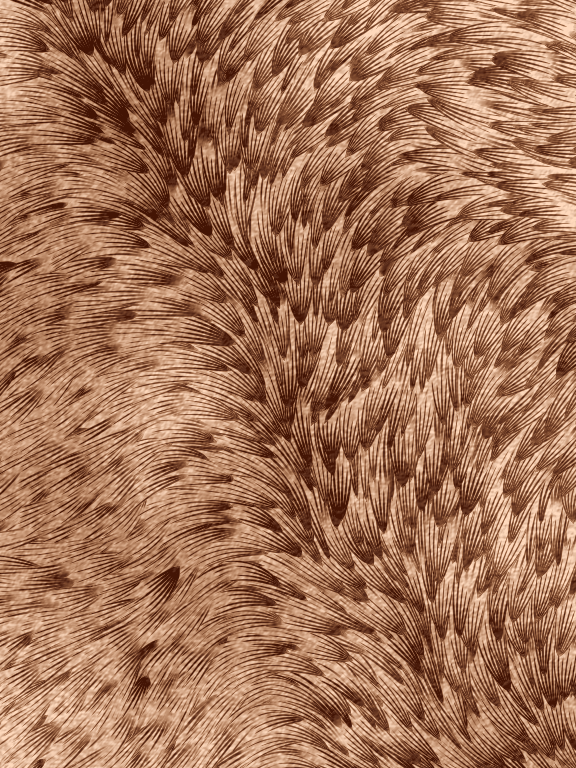
Write a WebGL 2 fragment shader that draws this texture.

```glsl
#version 300 es
precision highp float;
// Printed fur on napped cloth: curved tufts of dark hairs, scattered on jittered
// grids, fan out from pointed roots along a flow field that parts at a slanted
// spine. Broad shading and a fine thread grain give the cloth its surface.

uniform vec2 u_resolution;
out vec4 fragColor;

const vec3 DARK = vec3(0.36, 0.18, 0.11);
const vec3 LIGHT = vec3(0.93, 0.78, 0.67);
const vec3 WARMTH = vec3(0.0, 0.04, 0.08);  // taken from the middle tones
const float CLOTH_TONE = 0.91;
const float INK_TONE = -0.15;
const float SHADE_AMOUNT = 0.5;
const float GRAIN_AMOUNT = 0.5;
const float TUFT_SIZE = 0.052;              // grid step of the large tufts
const float LAYER_SCALE = 0.8;              // size ratio of the second layer
const float HAIR_GAP = 0.23;                // hair spacing, in grid steps
const float HAIR_WIDTH = 0.22;              // half width, in hair gaps
const float ROOT_TAPER = 0.6;               // larger means narrower roots
const float OVERLAP = 0.9;                  // how far a tuft hides those below

float hash(vec2 p) {
    vec3 q = fract(vec3(p.xyx) * 0.1031);
    q += dot(q, q.yzx + 33.33);
    return fract((q.x + q.y) * q.z);
}

float noise(vec2 p) {
    vec2 cell = floor(p), f = fract(p);
    f = f * f * (3.0 - 2.0 * f);
    return mix(mix(hash(cell), hash(cell + vec2(1, 0)), f.x),
               mix(hash(cell + vec2(0, 1)), hash(cell + vec2(1, 1)), f.x), f.y);
}

// Signed horizontal distance from the parting of the fur.
float spineOffset(vec2 p) {
    return p.x - 0.83 + 0.56 * p.y;
}

// Direction in which the hair tips point.
float flowAngle(vec2 p) {
    float d = spineOffset(p);
    float right = clamp(d, 0.0, 0.75);
    float sweep = 3.1 * clamp(d, -0.4, 0.0) + right * (2.0 + 1.6 * right);
    float parting = 0.2 * d / (abs(d) + 0.05);
    float drift = noise(p * 4.0 + 3.7) - 0.5 + 0.6 * (noise(p * 9.0 + 21.0) - 0.5);
    return 2.22 - sweep - parting + 1.15 * drift;
}

// One tuft: x is its ink, y is how much it covers what lies below.
vec2 tuft(vec2 p, vec2 center, float size, vec2 seed, float soft) {
    float len = size * mix(2.5, 3.5, hash(seed + 5.3));
    float angle = flowAngle(center);
    vec2 dir = vec2(cos(angle), sin(angle));
    vec2 q = p - center;
    float u = dot(q, dir) / len + 0.5;
    float v = dot(q, vec2(-dir.y, dir.x));
    float gap = HAIR_GAP * size;
    if (u <= 0.0 || u >= 1.0 || abs(v) > 6.0 * gap) return vec2(0.0);

    // Bend the axis with the flow, then repeat hairs across the fan.
    float turn = clamp(2.0 * (flowAngle(center + dir * len * 0.5) - angle), -1.0, 1.0);
    v -= 0.5 * turn * len * (u - 0.5) * (u - 0.5);
    float spread = gap * u * (1.0 + ROOT_TAPER) / (u + ROOT_TAPER);
    float count = 1.0 + floor(3.0 * hash(seed + 9.1));
    float k = clamp(floor(v / spread + 0.5), -count, count);
    float rest = max(1.0 - u / mix(0.6, 1.0, hash(seed + k * 1.7 + 40.0)), 0.0);

    float heavy = hash(seed + 13.9);
    float weight = mix(0.7, 1.4, heavy * heavy);
    float width = HAIR_WIDTH * gap * weight * sqrt(rest) * smoothstep(0.0, 0.12, u);
    float hair = 1.0 - smoothstep(width - soft, width + soft, abs(v - k * spread));
    hair *= smoothstep(0.0, 0.12, rest) * mix(0.8, 1.0, hash(seed + 17.3));

    float cover = 1.0 - smoothstep(count * 0.8, count + 0.8, abs(v) / spread);
    cover *= smoothstep(0.15, 0.4, u) * (1.0 - smoothstep(0.7, 1.0, u));
    return vec2(hair, cover);
}

// Overlapping tufts, laid down in a fixed order.
float furInk(vec2 p, float soft) {
    float ink = 0.0;
    float size = TUFT_SIZE;
    for (int layer = 0; layer < 2; layer++) {
        for (int j = -2; j <= 2; j++) {
            for (int i = -2; i <= 2; i++) {
                vec2 cell = floor(p / size) + vec2(i, j);
                vec2 seed = cell + float(layer) * 71.0 + 100.0;
                vec2 jitter = vec2(hash(seed), hash(seed + 31.7));
                vec2 t = tuft(p, (cell + jitter) * size, size, seed, soft);
                ink = max(ink * (1.0 - OVERLAP * t.y), t.x);
            }
        }
        size *= LAYER_SCALE;
    }
    return ink;
}

void main() {
    vec2 p = gl_FragCoord.xy / u_resolution.x;
    float soft = max(0.6 / u_resolution.x, 0.0014);

    // Hairs, then broad folds, a darker parting and a lighter right side.
    float tone = mix(CLOTH_TONE, INK_TONE, 0.96 * furInk(p, soft));
    float d = spineOffset(p);
    float shade = 0.6 * noise(p * 3.0 + 8.0) + 0.4 * noise(p * 8.0 + 50.0) - 0.5;
    tone += SHADE_AMOUNT * shade + 0.12 * clamp(d, -0.3, 0.7) - 0.12 * exp(-d * d * 90.0);

    // Horizontal threads and slanted nap.
    float thread = noise(p * vec2(130.0, 290.0)) - 0.5;
    float nap = noise(vec2(p.x + p.y, p.y - p.x) * vec2(120.0, 230.0) + 400.0) - 0.5;
    tone = clamp(tone + GRAIN_AMOUNT * (0.5 * thread + 0.6 * nap), -0.17, 1.12);

    float middle = max(4.0 * tone * (1.0 - tone), 0.0);
    fragColor = vec4(clamp(mix(DARK, LIGHT, tone) - WARMTH * middle, 0.0, 1.0), 1.0);
}
```
